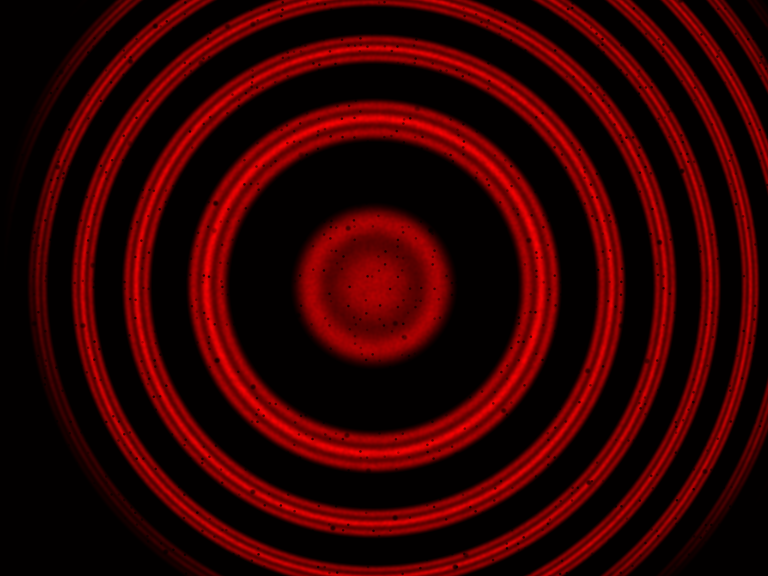
Write a Shadertoy shader that draws this background.

```glsl
// Red interference rings on black: concentric triple-line fringes with faint dust and grain.

vec2 hash2(vec2 p) {
    vec3 q = fract(p.xyx * vec3(0.1031, 0.1030, 0.0973));
    q += dot(q, q.yzx + 33.33);
    return fract((q.xx + q.yz) * q.zy);
}

float gradientNoise(vec2 p) {
    vec2 i = floor(p), f = fract(p);
    vec2 u = f * f * f * (f * (f * 6.0 - 15.0) + 10.0);
    vec2 a = vec2(0, 0), b = vec2(1, 0), c = vec2(0, 1), d = vec2(1, 1);
    return mix(
        mix(dot(hash2(i + a) * 2.0 - 1.0, f - a), dot(hash2(i + b) * 2.0 - 1.0, f - b), u.x),
        mix(dot(hash2(i + c) * 2.0 - 1.0, f - c), dot(hash2(i + d) * 2.0 - 1.0, f - d), u.x), u.y);
}

float spectralLine(float phase, float center, float width) {
    float x = (phase - center) / width;
    return exp(-x * x);
}

// One jittered dark speck in a random share of the grid cells
float dust(vec2 p, float cells, float share) {
    vec2 cell = floor(p * cells);
    vec2 jitter = 0.3 + 0.4 * hash2(cell + 17.0);
    vec2 pick = hash2(cell + 71.0);
    float d = length(fract(p * cells) - jitter);
    return step(pick.x, share) * (1.0 - smoothstep(0.08, 0.32, d)) * (0.3 + 0.5 * pick.y);
}

void mainImage(out vec4 fragColor, in vec2 fragCoord) {
    vec2 p = fragCoord / iResolution.y;
    float r = length(p - vec2(0.6493, 0.5035));

    // Fringe order grows with the squared radius
    float period = 0.0857;
    float phase = fract(r * r / period + 0.5) - 0.5;
    float pixelPhase = 2.0 * r / (period * iResolution.y);
    float width = length(vec2(0.068, 0.6 * pixelPhase));

    // Bright core line between two weaker satellites
    float core = mix(0.72, 0.96, smoothstep(0.1, 0.25, r)) * spectralLine(phase, -0.012, width);
    float satellites = spectralLine(phase, -0.168, width) + spectralLine(phase, 0.142, width);
    float light = max(core + 0.7 * satellites - 0.06, 0.0);

    // Round aperture and slow falloff away from the middle
    light *= 1.0 - smoothstep(0.62, 0.738, length(p - vec2(0.738, 0.578)));
    light *= 1.0 - 0.22 * smoothstep(0.25, 0.65, r);

    // Grain and dust
    light *= 1.0 + 0.16 * gradientNoise(p * 140.0) + 0.12 * gradientNoise(p * 45.0);
    light *= 1.0 - dust(p, 95.0, 0.16);
    light *= 1.0 - dust(p + 3.7, 48.0, 0.03);

    fragColor = vec4(vec3(0.006, 0.0, 0.0) + light * vec3(1.0, 0.008, 0.012), 1.0);
}
```
